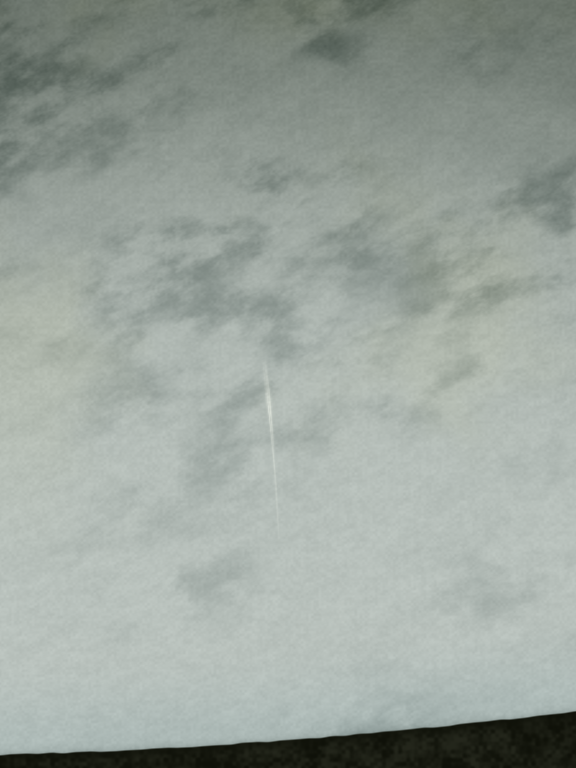
Reproduce this texture procedurally as a WebGL 2 fragment shader.

```glsl
#version 300 es
precision highp float;
// Pale translucent fibre sheet with cloudy thin spots and a fine crease, over a dark floor.

uniform vec2 u_resolution;
out vec4 outColor;

// Sheet colour and shading, in units of the canvas height
const vec3  SHEET_LIT     = vec3(0.728, 0.762, 0.742);
const vec3  SHADE_DROP    = vec3(0.275, 0.272, 0.285);
const float SHADE_REACH   = 0.29;
const float CORNER_SHADE  = 0.035;
const vec3  WARM_TINT     = vec3(0.012, 0.008, -0.014);

// Thin spots and fibres
const float FIBRE_ANGLE   = 0.36;
const vec2  PATCH_SCALE   = vec2(4.5, 8.0);
const vec2  WISP_SCALE    = vec2(15.0, 29.0);
const vec2  FIBRE_SCALE   = vec2(70.0, 135.0);
const vec3  SPOT_DROP     = vec3(0.150, 0.142, 0.140);
const float FIBRE_CONTRAST = 0.045;
const float GRAIN_SCALE   = 300.0;
const float GRAIN_CONTRAST = 0.030;

// Crease
const vec2  CREASE_TOP    = vec2(0.342, 0.550);
const vec2  CREASE_BOTTOM = vec2(0.364, 0.280);
const float CREASE_BOW    = 0.0025;
const float CREASE_WIDTH  = 0.0022;
const vec3  CREASE_GLOW   = vec3(0.13, 0.12, 0.11);

// Lower edge and floor
const float EDGE_LEFT     = 0.017;
const float EDGE_SLOPE    = 0.052;
const float EDGE_CURVE    = 0.032;
const vec3  FLOOR_DARK    = vec3(0.060, 0.068, 0.035);
const vec3  FLOOR_LIGHT   = vec3(0.140, 0.150, 0.108);

float hash(vec2 p) {
    return fract(sin(dot(p, vec2(127.1, 311.7))) * 43758.5453);
}

float noise(vec2 p) {
    vec2 i = floor(p), f = fract(p);
    f = f * f * (3.0 - 2.0 * f);
    return mix(mix(hash(i), hash(i + vec2(1, 0)), f.x),
               mix(hash(i + vec2(0, 1)), hash(i + vec2(1, 1)), f.x), f.y);
}

mat2 rotation(float a) {
    return mat2(cos(a), -sin(a), sin(a), cos(a));
}

float fbm(vec2 p) {
    float sum = 0.0, amplitude = 0.5;
    for (int i = 0; i < 5; i++) {
        sum += amplitude * noise(p);
        p = rotation(0.25) * p * 2.03 + 17.3;
        amplitude *= 0.55;
    }
    return sum / 1.055;
}

// Darkening where the fibres lie thin, strongest in the upper half
float thinSpots(vec2 p) {
    vec2 q = rotation(FIBRE_ANGLE) * p;
    float patches = smoothstep(0.40, 0.70, fbm(q * PATCH_SCALE + 3.7));
    float wisps = smoothstep(0.34, 0.76, fbm(q * WISP_SCALE + 41.0));
    float strength = mix(0.55, 1.0, smoothstep(0.35, 0.65, p.y));
    return strength * wisps * (0.13 + 0.87 * patches);
}

// Narrow bright strands, brightest near the upper third
float crease(vec2 p) {
    vec2 axis = CREASE_BOTTOM - CREASE_TOP;
    float t = dot(p - CREASE_TOP, axis) / dot(axis, axis);
    float side = (p.x - CREASE_TOP.x - axis.x * t) - CREASE_BOW * sin(3.14159 * t);
    float width = CREASE_WIDTH * mix(1.3, 0.65, smoothstep(0.25, 0.6, t));
    float profile = exp(-pow(side / width, 2.0));
    float strands = 0.65 + 0.7 * noise(vec2(side * 900.0, t * 9.0));
    float fade = smoothstep(0.0, 0.22, t) * smoothstep(1.0, 0.75, t);
    float glint = 0.38 + 0.75 * exp(-pow((t - 0.27) / 0.17, 2.0));
    return profile * strands * fade * glint;
}

vec3 sheetColor(vec2 p, float x, float aboveEdge) {
    float topShade = exp(-pow(max(1.0 - p.y, 0.0) / SHADE_REACH, 1.5));
    float corner = pow(abs(2.0 * x - 1.0), 2.0) * smoothstep(0.4, 1.0, p.y);
    vec3 color = SHEET_LIT - SHADE_DROP * topShade - CORNER_SHADE * corner;
    color += WARM_TINT * smoothstep(0.4, 0.7, fbm(p * 3.5 + 9.0)) * smoothstep(0.2, 0.6, p.y);
    color -= SPOT_DROP * thinSpots(p);

    vec2 q = rotation(FIBRE_ANGLE) * p;
    color += FIBRE_CONTRAST * (fbm(q * FIBRE_SCALE) - 0.5);
    color += GRAIN_CONTRAST * (noise(p * GRAIN_SCALE) - 0.5);
    color += CREASE_GLOW * crease(p);

    // The sheet rolls away from the light at its lower edge
    color -= vec3(0.045, 0.028, 0.020) * smoothstep(0.13, 0.0, aboveEdge);
    return color - 0.10 * exp(-max(aboveEdge, 0.0) / 0.005);
}

vec3 floorColor(vec2 p, float aboveEdge) {
    float mottle = 0.65 * fbm(p * 32.0) + 0.35 * noise(p * 190.0);
    float shadow = smoothstep(0.0, -0.016, aboveEdge);
    return mix(FLOOR_DARK, FLOOR_LIGHT, smoothstep(0.25, 0.8, mottle) * mix(0.35, 1.0, shadow));
}

void main() {
    vec2 p = gl_FragCoord.xy / u_resolution.y;
    float x = gl_FragCoord.x / u_resolution.x;
    float edge = EDGE_LEFT + EDGE_SLOPE * x - EDGE_CURVE * x * (1.0 - x) + 0.005 * x * x;
    float aboveEdge = p.y - edge + 0.0015 * (noise(vec2(p.x * 60.0, 5.0)) - 0.5);
    float softness = max(0.0015, 1.0 / u_resolution.y);
    float cover = smoothstep(-softness, softness, aboveEdge);
    vec3 color = mix(floorColor(p, aboveEdge), sheetColor(p, x, aboveEdge), cover);
    outColor = vec4(clamp(color, 0.0, 1.0), 1.0);
}
```
